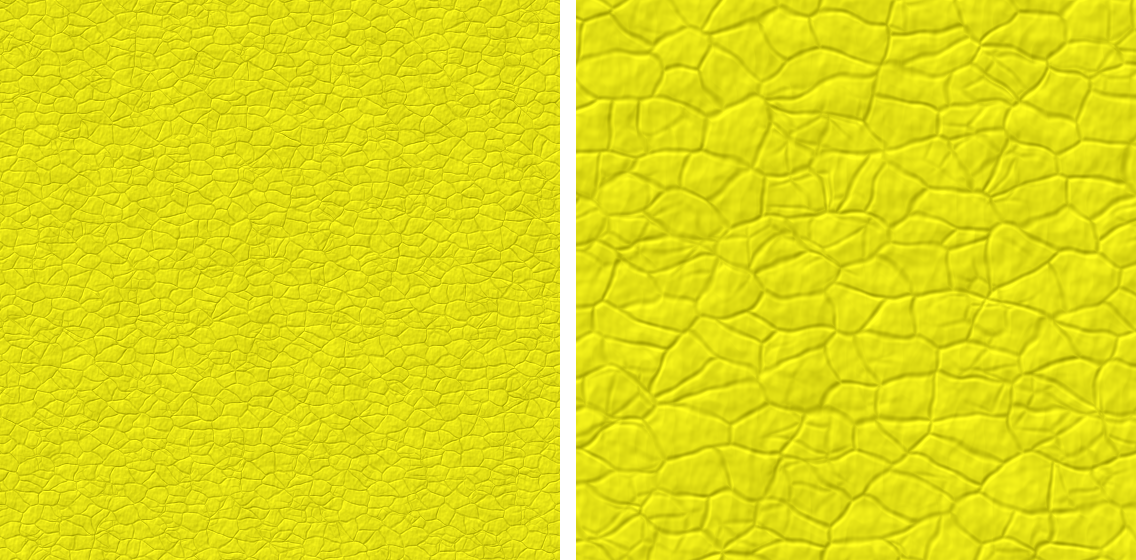
Left, the full canvas; right, a detail of the centre.
Give the GLSL for this texture, as a three.js fragment shader.

```glsl
// Yellow embossed leather: flat, irregular Voronoi cells parted by thin grooves,
// with finer creases, soft lumps and a wrinkled gradient-noise grain on top.
// The height field is lit from the upper left by a central difference.

#define CELLS vec2(29.0, 43.0)       // cells across and up the canvas
#define GROOVE 0.0027                // half width of a groove
#define WARP 0.008                   // bending of the cell borders
#define CREASE 0.65                  // depth of the finer creases
#define GRAIN 1.25                   // height of the wrinkled grain
#define LUMPS 0.9                    // height of the soft lumps
#define RELIEF 0.145                 // strength of the lighting
#define GROOVE_SHADE 0.075           // darkening inside the grooves
#define TONE 0.04                    // broad light and dark patches
#define LIGHT_DIR vec2(-0.45, 0.89)  // direction towards the light
#define LEATHER vec3(0.886, 0.877, 0.080)
#define TINT vec3(1.0, 1.0, 0.32)    // how each channel follows the light

varying vec2 vUv;

vec2 hash2(vec2 p) {
  vec3 q = fract(p.xyx * vec3(0.1031, 0.1030, 0.0973));
  q += dot(q, q.yzx + 33.33);
  return fract((q.xx + q.yz) * q.zy);
}

float cornerSlope(vec2 cell, vec2 corner, vec2 f) {
  float angle = 6.2832 * hash2(cell + corner + 71.0).x;
  return dot(vec2(cos(angle), sin(angle)), f - corner);
}

// Gradient noise, roughly -0.7 to 0.7
float noise(vec2 p) {
  vec2 i = floor(p);
  vec2 f = p - i;
  vec2 u = f * f * f * (f * (f * 6.0 - 15.0) + 10.0);
  float low = mix(cornerSlope(i, vec2(0.0), f), cornerSlope(i, vec2(1.0, 0.0), f), u.x);
  float high = mix(cornerSlope(i, vec2(0.0, 1.0), f), cornerSlope(i, vec2(1.0), f), u.x);
  return mix(low, high, u.y);
}

// Distance to the nearest Voronoi border, in canvas units
float borderDistance(vec2 p, vec2 cells) {
  vec2 g = p * cells;
  vec2 base = floor(g);
  vec2 f = g - base;
  vec2 nearCell = vec2(0.0);
  vec2 nearPoint = vec2(0.0);
  float best = 8.0;
  for (int y = -1; y <= 1; y++) {
    for (int x = -1; x <= 1; x++) {
      vec2 cell = vec2(float(x), float(y));
      vec2 r = cell + hash2(base + cell) - f;
      float d = dot(r, r);
      if (d < best) {
        best = d;
        nearCell = cell;
        nearPoint = r;
      }
    }
  }
  float border = 1.0;
  for (int y = -2; y <= 2; y++) {
    for (int x = -2; x <= 2; x++) {
      vec2 cell = nearCell + vec2(float(x), float(y));
      vec2 r = cell + hash2(base + cell) - f;
      vec2 across = r - nearPoint;
      if (dot(across, across) > 0.0001) {
        float gap = dot(0.5 * (r + nearPoint), across);
        border = min(border, gap / length(across * cells));
      }
    }
  }
  return border;
}

// Fine, mostly upright wrinkles with a few folded ridges
float grain(vec2 p) {
  float folds = abs(noise(p * vec2(92.0, 56.0) + 5.0));
  float coarse = noise(p * vec2(120.0, 80.0) + 23.0);
  float fine = noise(p * vec2(215.0, 160.0) + 40.0);
  return 0.7 * coarse + 0.4 * fine - 0.8 * folds;
}

// x: surface height, y: how deep the point lies in a groove
vec2 surface(vec2 p) {
  vec2 bend = vec2(noise(p * 30.0), noise(p * 30.0 + 19.0));
  bend += 0.3 * vec2(noise(p * 72.0 + 31.0), noise(p * 72.0 + 47.0));
  vec2 q = p + WARP * bend;

  // Grooves vary in depth along their length
  float d = borderDistance(q, CELLS);
  float depth = 0.95 + 0.6 * noise(p * 30.0 + 7.0);
  float groove = depth * (1.0 - smoothstep(0.0, GROOVE, d));
  float dome = 0.5 * smoothstep(0.0, 0.011, d);

  // Finer creases split only some of the cells
  float patches = smoothstep(-0.1, 0.3, noise(p * 18.0 + 50.0));
  float c = borderDistance(q + 3.7, CELLS * vec2(1.5, 1.3));
  float crease = CREASE * patches * (1.0 - smoothstep(0.0, GROOVE, c));

  float lumps = LUMPS * noise(p * vec2(46.0, 46.0) + 11.0);
  float cut = max(groove, crease);
  return vec2(dome + lumps - cut + GRAIN * grain(p), cut);
}

void main() {
  vec2 offset = 0.001 * LIGHT_DIR;
  vec2 away = surface(vUv - offset);
  vec2 toward = surface(vUv + offset);
  float shade = RELIEF * (away.x - toward.x);
  shade -= GROOVE_SHADE * 0.5 * (away.y + toward.y);
  shade += TONE * (noise(vUv * vec2(26.0, 36.0) + 61.0) + 0.5 * noise(vUv * 12.0 + 83.0));
  gl_FragColor = vec4(clamp(LEATHER + shade * TINT, 0.0, 1.0), 1.0);
}
```
